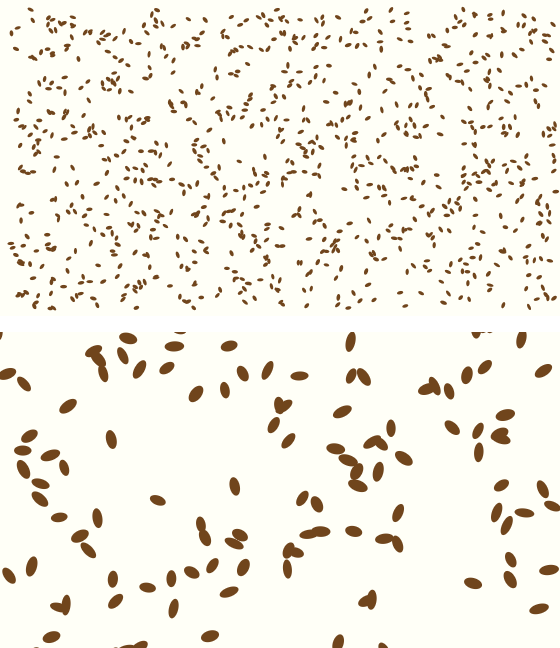
Top: the whole. Bottom: its middle third, enlarged.
A WebGL 2 fragment shader for this pattern:

```glsl
#version 300 es
precision highp float;

uniform vec2 u_resolution;
out vec4 fragColor;

// Lengths are fractions of the canvas height.
const vec3 PAPER_COLOR = vec3(1.0, 1.0, 0.97);
const vec3 SEED_COLOR = vec3(0.44, 0.27, 0.11);
const float CELL_SIZE = 0.0435;
const vec2 SEED_RADII = vec2(0.0098, 0.0053);
const vec2 SIZE_RANGE = vec2(0.88, 1.12);
const vec2 MARGIN_LOW = vec2(0.030, 0.016);
const vec2 MARGIN_HIGH = vec2(0.012, 0.030);
const int REACH = 2;
const float PI = 3.14159;

// Integer hash of a cell and a channel, giving three values in 0..1
vec3 hash3(ivec2 cell, int channel) {
    uvec3 v = uvec3(ivec3(cell, channel) + 64);
    v = v * 1664525u + 1013904223u;
    v.x += v.y * v.z;
    v.y += v.z * v.x;
    v.z += v.x * v.y;
    v ^= v >> 16u;
    v.x += v.y * v.z;
    v.y += v.z * v.x;
    v.z += v.x * v.y;
    return vec3(v >> 8u) / 16777216.0;
}

vec2 rotate(vec2 p, float angle) {
    float c = cos(angle), s = sin(angle);
    return vec2(c * p.x + s * p.y, c * p.y - s * p.x);
}

// First-order signed distance to an ellipse
float ellipseDistance(vec2 p, vec2 radii) {
    float k = length(p / radii);
    float slope = length(p / (radii * radii));
    return k < 0.01 ? -radii.y : k * (k - 1.0) / slope;
}

// Distance to the nearest seed; wide jitter hides the underlying grid
float seedDistance(vec2 p, vec2 canvas) {
    float spread = 2.0 * float(REACH) + 0.5;
    ivec2 home = ivec2(floor(p / CELL_SIZE));
    float nearest = 1.0;
    for (int y = -REACH; y <= REACH; y++) {
        for (int x = -REACH; x <= REACH; x++) {
            ivec2 cell = home + ivec2(x, y);
            vec2 jitter = (hash3(cell, 0).xy - 0.5) * spread;
            vec2 center = (vec2(cell) + 0.5 + jitter) * CELL_SIZE;

            // Keep the border free of seeds
            if (any(lessThan(center, MARGIN_LOW)) ||
                any(greaterThan(center, canvas - MARGIN_HIGH))) continue;

            vec3 traits = hash3(cell, 1);
            vec2 radii = SEED_RADII * mix(vec2(SIZE_RANGE.x), vec2(SIZE_RANGE.y), traits.yz);
            vec2 local = rotate(p - center, traits.x * PI);
            nearest = min(nearest, ellipseDistance(local, radii));
        }
    }
    return nearest;
}

void main() {
    vec2 p = gl_FragCoord.xy / u_resolution.y;
    vec2 canvas = vec2(u_resolution.x / u_resolution.y, 1.0);

    // Edge smoothed over one pixel
    float coverage = clamp(0.5 - seedDistance(p, canvas) * u_resolution.y, 0.0, 1.0);
    fragColor = vec4(mix(PAPER_COLOR, SEED_COLOR, coverage), 1.0);
}
```
